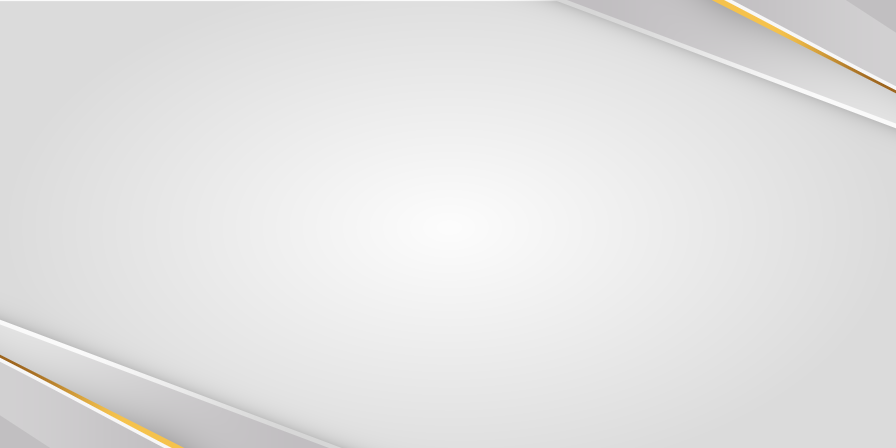
This background is drawn by a Shadertoy shader. Its source:

```glsl
// Pale oval glow framed by two mirrored corners of layered silver panels with gold trim.
#define GLOW_CENTER vec2(0.003, -0.008)
#define GLOW_STRETCH 1.75
#define GLOW_FALLOFF 0.23
#define RIM_WIDTH 0.010
#define TRIM_WIDTH 0.008
#define SHADOW_SIZE 0.016
#define INNER_SHADOW_SIZE 0.045

const vec3 GOLD = vec3(0.96, 0.76, 0.30);
const vec3 BRONZE = vec3(0.62, 0.40, 0.12);
const vec3 SILVER = vec3(0.755, 0.745, 0.755);
const vec3 PEARL = vec3(0.91);

// Signed distance to the line through a and b, positive above it
float lineDistance(vec2 p, vec2 a, vec2 b) {
    vec2 along = normalize(b - a);
    return dot(p - a, vec2(-along.y, along.x));
}

// Antialiased step across zero distance
float cover(float d) {
    return clamp(0.5 + d * iResolution.y, 0.0, 1.0);
}

vec3 background(vec2 p) {
    vec2 offset = p - GLOW_CENTER;
    float radius = length(offset / vec2(GLOW_STRETCH, 1.0));
    return vec3(max(0.99 - GLOW_FALLOFF * radius, 0.86));
}

// Draws the upper right panels over a base colour
vec3 cornerPanels(vec3 color, vec2 p) {
    float outer = lineDistance(p, vec2(0.237, 0.5), vec2(1.0, 0.2135));
    float inner = lineDistance(p, vec2(0.5885, 0.5), vec2(1.0, 0.2917));
    float facet = lineDistance(p, vec2(0.888, 0.5), vec2(1.0, 0.427));
    float slide = smoothstep(0.55, 1.0, p.x);

    // Soft shadow cast on the background
    color *= 1.0 - 0.14 * exp(-max(-outer, 0.0) / SHADOW_SIZE);

    // Outer band, its inner shadow and pale rim
    vec3 band = mix(SILVER, PEARL, smoothstep(0.3, 1.0, p.x));
    float shade = mix(0.19, 0.10, slide);
    band *= 1.0 - shade * smoothstep(0.4, 0.65, p.x)
                * exp(-max(-inner, 0.0) / INNER_SHADOW_SIZE);
    vec3 rim = vec3(mix(0.84, 0.98, smoothstep(0.3, 0.85, p.x)));
    band = mix(rim, band, cover(outer - RIM_WIDTH));
    color = mix(color, band, cover(outer));

    // Tapering gold edge, white trim and inner panel
    float goldWidth = mix(0.013, 0.006, slide);
    vec3 gold = mix(GOLD, BRONZE, smoothstep(0.72, 0.98, p.x));
    vec3 panel = mix(SILVER, vec3(0.82, 0.815, 0.82), slide);
    panel = mix(panel, vec3(0.755, 0.75, 0.755), cover(facet));
    color = mix(color, gold, cover(inner));
    color = mix(color, vec3(0.97), cover(inner - goldWidth));
    return mix(color, panel, cover(inner - goldWidth - TRIM_WIDTH));
}

void mainImage(out vec4 fragColor, in vec2 fragCoord) {
    vec2 p = (fragCoord / iResolution.xy - 0.5) * vec2(2.0, 1.0);
    vec3 color = background(p);

    // Thin highlight along the top edge
    color = mix(color, vec3(0.98), cover(p.y - 0.4975));

    // Half-turn symmetry folds both corners into one
    vec2 folded = p.x < 0.0 ? -p : p;
    color = cornerPanels(color, folded);
    fragColor = vec4(color, 1.0);
}
```
